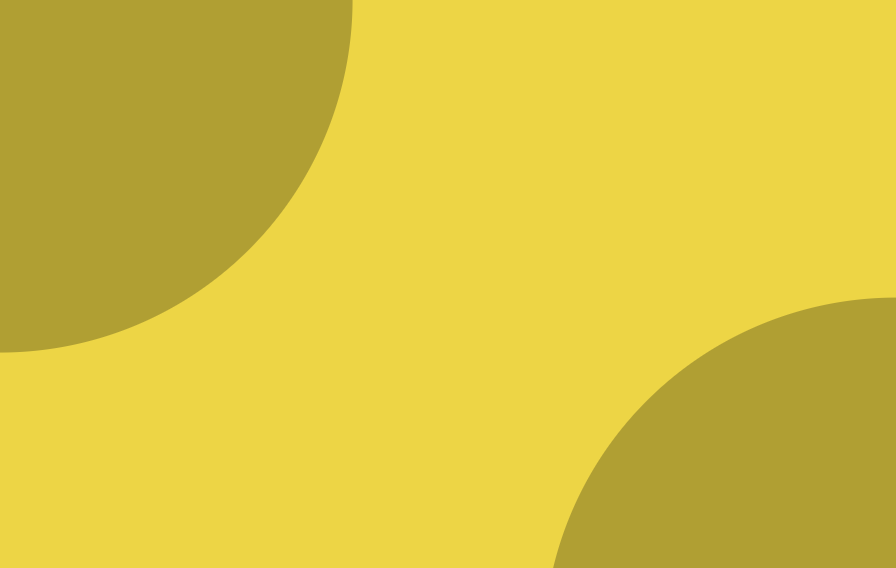
Give the GLSL for this background, as a Shadertoy shader.

```glsl
// Flat yellow background with two large olive discs in opposite corners.

const vec3 YELLOW = vec3(0.929, 0.835, 0.271);
const vec3 OLIVE = vec3(0.690, 0.622, 0.200);
const float DISC_RADIUS = 0.6207;

// Signed distance to a disc, negative inside.
float discDistance(vec2 point, vec2 center, float radius) {
    return length(point - center) - radius;
}

// Antialiased coverage of a shape from its signed distance.
float coverage(float dist, float pixelSize) {
    return clamp(0.5 - dist / pixelSize, 0.0, 1.0);
}

void mainImage(out vec4 fragColor, in vec2 fragCoord) {
    // Canvas height is one unit.
    vec2 point = fragCoord / iResolution.y;
    float aspect = iResolution.x / iResolution.y;
    float pixelSize = 1.0 / iResolution.y;

    // Upper left disc sits on the corner; lower right disc is centered below the edge.
    float upperLeft = discDistance(point, vec2(0.0, 1.0), DISC_RADIUS);
    float lowerRight = discDistance(point, vec2(aspect, -0.1446), DISC_RADIUS);
    float discs = coverage(min(upperLeft, lowerRight), pixelSize);

    fragColor = vec4(mix(YELLOW, OLIVE, discs), 1.0);
}
```
